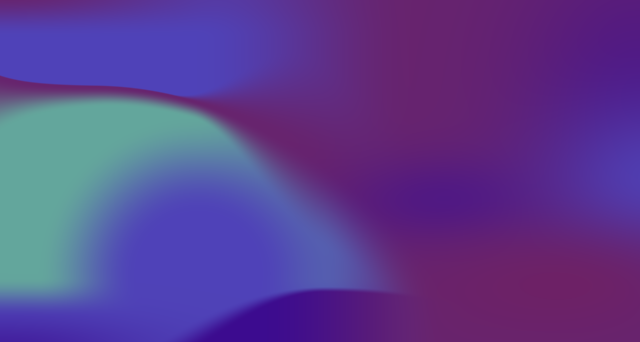
This background is drawn by a Shadertoy shader. Its source:

```glsl
const vec3 PLUM   = vec3(0.405, 0.140, 0.430);
const vec3 WINE   = vec3(0.430, 0.130, 0.395);
const vec3 VIOLET = vec3(0.305, 0.090, 0.520);
const vec3 DEEP   = vec3(0.235, 0.045, 0.560);
const vec3 INDIGO = vec3(0.310, 0.260, 0.720);
const vec3 TEAL   = vec3(0.390, 0.650, 0.610);

// Soft elliptical falloff, 1 at the centre
float glow(vec2 p, vec2 centre, vec2 radius) {
    vec2 q = (p - centre) / radius;
    return exp(-dot(q, q));
}

// Falls smoothly from 1 to 0 between two positions
float fadeOut(float start, float end, float x) {
    return 1.0 - smoothstep(start, end, x);
}

// Height of the upper fold
float foldHeight(float x) {
    float drop = max(x - 0.15, 0.0);
    return 0.745 + 0.031 * exp(-x / 0.05) - 1.78 * drop * drop;
}

// Height of the lower dark mound
float moundHeight(float x) {
    float offset = x - 0.51;
    return 0.163 - (offset < 0.0 ? 2.35 : 1.0) * offset * offset;
}

// Plum field with violet, blue and wine glows on the right
vec3 backdrop(vec2 p) {
    vec3 col = mix(PLUM, VIOLET, 0.95 * glow(p, vec2(0.70, 0.41), vec2(0.17, 0.13)));
    col = mix(col, VIOLET, 0.95 * glow(p, vec2(1.0, 0.72), vec2(0.19, 0.42)));
    col = mix(col, INDIGO, 0.90 * glow(p, vec2(1.03, 0.47), vec2(0.17, 0.23)));
    return mix(col, WINE, 0.95 * glow(p, vec2(0.88, 0.17), vec2(0.22, 0.16)));
}

// Coverage of the indigo sheet above the fold
float sheetMask(vec2 p, float depth) {
    float softness = 0.006 + 0.30 * smoothstep(0.27, 0.50, p.x);
    float below = smoothstep(0.0, softness, -depth);
    float top = smoothstep(-0.02, 0.11, 1.0 - p.y);
    top = mix(top, 1.0, 0.8 * smoothstep(0.0, 0.4, p.x));
    return below * top * fadeOut(0.30, 0.65, p.x);
}

// Coverage of the hill below the fold
float hillMask(vec2 p, float depth) {
    float softness = 0.05 + 0.11 * exp(-p.x / 0.06) + 0.20 * smoothstep(0.30, 0.50, p.x);
    return smoothstep(0.0, softness, depth) * fadeOut(0.50, 0.69, p.x);
}

// Teal rim around an indigo core, darker at the lower left
vec3 hillColour(vec2 p) {
    float r = length((p - vec2(0.31, 0.20)) / vec2(0.24, 0.44));
    float rim = smoothstep(0.40, 1.05, r);
    rim *= 1.0 - 0.75 * smoothstep(0.30, 0.58, p.x);
    rim *= smoothstep(0.07, 0.19, p.y);
    vec3 col = mix(INDIGO, TEAL, rim);
    return mix(col, DEEP, 0.65 * glow(p, vec2(0.0, -0.02), vec2(0.22, 0.09)));
}

void mainImage(out vec4 fragColor, in vec2 fragCoord) {
    vec2 p = fragCoord / iResolution.xy;
    float depth = foldHeight(p.x) - p.y;

    vec3 col = backdrop(p);
    col = mix(col, INDIGO, sheetMask(p, depth));
    col = mix(col, hillColour(p), hillMask(p, depth));

    // Dark mound, warming towards the right
    float softness = 0.018 + 0.08 * fadeOut(0.25, 0.50, p.x);
    float mound = smoothstep(0.0, softness, moundHeight(p.x) - p.y);
    vec3 moundColour = mix(DEEP, PLUM, smoothstep(0.40, 0.70, p.x));
    col = mix(col, moundColour, mound * fadeOut(0.58, 0.74, p.x));

    fragColor = vec4(col, 1.0);
}
```
